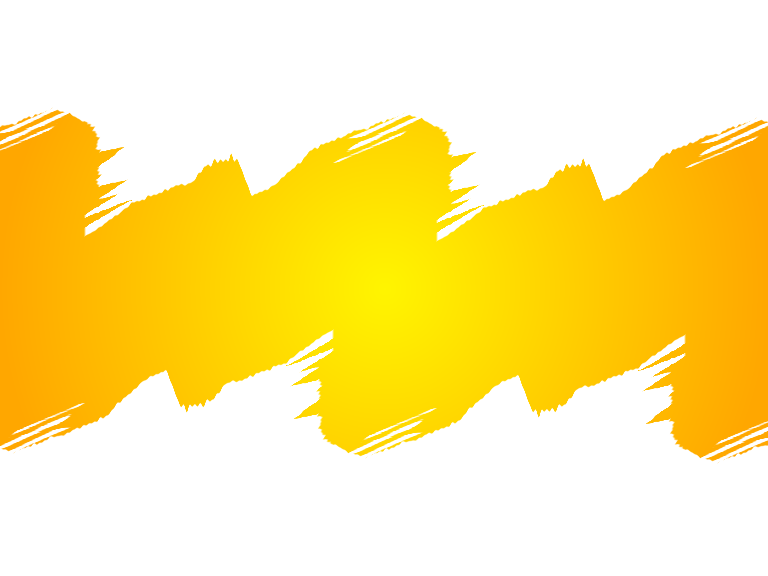
This background is drawn by a Shadertoy shader. Its source:

```glsl
// A torn band of dry brush paint on white, lit by a radial yellow-orange glow.
// One repeating brush profile (slope, bumps, ragged stroke ends, dry streaks)
// forms the upper edge; the same profile turned half way round forms the lower.

const float PERIOD = 3.52;

// Layered sines, about -1 to 1, for bristle roughness
float rough(float t) {
    return 0.45 * sin(17.0 * t + 2.0 * sin(11.0 * t))
         + 0.35 * sin(47.0 * t + 1.7 * sin(29.0 * t))
         + 0.20 * sin(113.0 * t);
}

// Pointed pulse of height 1
float tooth(float t, float centre, float halfWidth) {
    return max(0.0, 1.0 - abs(t - centre) / halfWidth);
}

// Height of the stroke's upper side
float crest(float x) {
    float hump = smoothstep(1.12, 1.28, x) - smoothstep(1.5, 1.64, x);
    float h = 0.374 * x + 0.16 * smoothstep(0.0, 0.6, x) + 0.13 * hump
            - 0.35 * smoothstep(1.56, 1.74, x)
            + 0.26 * smoothstep(1.85, 2.45, x);
    h += (0.022 + 0.045 * hump) * smoothstep(0.0, 0.4, x) * rough(x);
    return min(h, 1.24 - 0.4 * (x - 3.4) + 0.02 * rough(x));
}

// One stroke: positive inside the paint
float stroke(vec2 p) {
    float field = (crest(p.x) - p.y) * 0.8;

    // Ragged right end, with fingers lying along the stroke
    float past = p.x - PERIOD;
    float v = p.y - 0.5 * past + 0.008 * rough(past);
    float reach = 0.18 * smoothstep(0.18, 0.36, v) - 0.13 * smoothstep(0.9, 1.25, v)
                + 0.55 * tooth(v, 0.13, 0.055)
                + 0.34 * tooth(v, 0.25, 0.05)
                + 0.30 * tooth(v, 0.35, 0.07)
                + 0.25 * tooth(v, 0.69, 0.07)
                + 0.035 * rough(v * 1.3);
    field = min(field, (max(0.05, reach) - past) * 0.5);

    // Dry slits near the crest
    float lane = p.y - 0.44 * p.x;
    float offset = abs(p.x - 3.02 - 0.12 * sin(23.0 * lane));
    float cover = 3.0 * smoothstep(0.3, 0.5, offset)
                + 3.0 * (1.0 - smoothstep(-0.37, -0.32, lane))
                + 0.1 + 0.5 * rough(p.x * 0.8 + lane * 3.0);
    float slit = sin(70.0 * lane + 0.6 * sin(5.0 * p.x));
    return min(field, (cover - slit) / 70.0);
}

// Overlapping strokes repeated along a slightly falling line
float upperSide(vec2 p) {
    p -= vec2(0.8, 3.38);
    p.y += 0.0142 * p.x;
    p.x = mod(p.x, PERIOD);
    return max(stroke(p), stroke(p + vec2(PERIOD, 0.0)));
}

void mainImage(out vec4 fragColor, in vec2 fragCoord) {
    // The canvas spans 7.68 by 5.76 units
    vec2 p = fragCoord / iResolution.xy * vec2(7.68, 5.76);
    float soft = 0.7 * 5.76 / iResolution.y;

    float band = min(upperSide(p), upperSide(vec2(4.18, 5.86) - p));
    float paint = smoothstep(-soft, soft, band);

    // Radial glow
    float glow = clamp(length(p - vec2(3.85, 2.87)) / 3.85, 0.0, 1.0);
    vec3 paintColor = mix(vec3(1.0, 0.96, 0.0), vec3(1.0, 0.655, 0.0), glow);
    fragColor = vec4(mix(vec3(1.0), paintColor, paint), 1.0);
}
```
